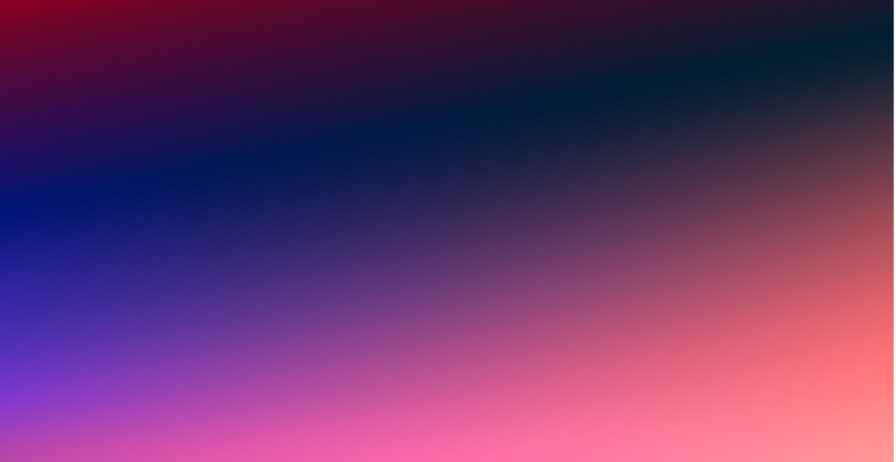
A Shadertoy shader for this background:

```glsl
// A soft diagonal gradient: a dark blue valley climbs from left to right,
// with crimson above it and violet, pink and coral light below it.
// Three vertical colour ramps are blended across the canvas along the valley.

const vec3 CRIMSON = vec3(0.50, 0.00, 0.10);
const vec3 RED_GLOW = vec3(0.05, 0.00, 0.02);
const vec3 EDGE_WHITE = vec3(1.0);

// Colours from the valley (first) down to the bottom edge (last)
const vec3 VIOLET_RAMP[5] = vec3[5](
    vec3(0.00, 0.08, 0.47), vec3(0.15, 0.13, 0.60), vec3(0.29, 0.18, 0.70),
    vec3(0.50, 0.22, 0.80), vec3(0.72, 0.28, 0.66));
const vec3 PINK_RAMP[5] = vec3[5](
    vec3(0.00, 0.10, 0.25), vec3(0.19, 0.15, 0.34), vec3(0.45, 0.24, 0.48),
    vec3(0.76, 0.33, 0.57), vec3(1.00, 0.42, 0.66));
const vec3 CORAL_RAMP[5] = vec3[5](
    vec3(0.00, 0.12, 0.19), vec3(0.35, 0.21, 0.27), vec3(0.73, 0.33, 0.37),
    vec3(1.00, 0.45, 0.47), vec3(1.00, 0.60, 0.58));

// Height of the darkest line
float valleyHeight(float x) {
    return 0.545 + 0.38 * x;
}

// Smooth Catmull-Rom curve through evenly spaced colours
vec3 ramp(vec3 stops[5], float t) {
    float s = clamp(t, 0.0, 1.0) * 4.0;
    int i = min(int(s), 3);
    float f = s - float(i);
    vec3 a = stops[max(i - 1, 0)];
    vec3 b = stops[i];
    vec3 c = stops[i + 1];
    vec3 d = stops[min(i + 2, 4)];
    return b + 0.5 * f * (c - a + f * (2.0 * a - 5.0 * b + 4.0 * c - d
         + f * (3.0 * (b - c) + d - a)));
}

// Parabola through the colours at the left, middle and right
vec3 blendAcross(vec3 left, vec3 middle, vec3 right, float x) {
    return left * (1.0 - x) * (1.0 - 2.0 * x)
         + middle * 4.0 * x * (1.0 - x)
         + right * x * (2.0 * x - 1.0);
}

// Crimson light that grows with height above the valley
vec3 addCrimson(vec3 color, float height) {
    color = mix(color, CRIMSON, clamp(height / 0.455, 0.0, 1.0));
    return color + RED_GLOW * smoothstep(0.36, 0.45, height);
}

void mainImage(out vec4 fragColor, in vec2 fragCoord) {
    vec2 uv = fragCoord / iResolution.xy;
    float valley = valleyHeight(uv.x);
    float depth = (valley - uv.y) / valley;

    // Valley and the light below it
    vec3 color = blendAcross(ramp(VIOLET_RAMP, depth), ramp(PINK_RAMP, depth),
                             ramp(CORAL_RAMP, depth), uv.x);
    color = clamp(color, 0.0, 1.0);

    // Red sky above the valley
    color = addCrimson(color, uv.y - valley);

    // Thin pale border at the right
    color = mix(color, EDGE_WHITE, smoothstep(0.9965, 0.9985, uv.x));

    fragColor = vec4(color, 1.0);
}
```
